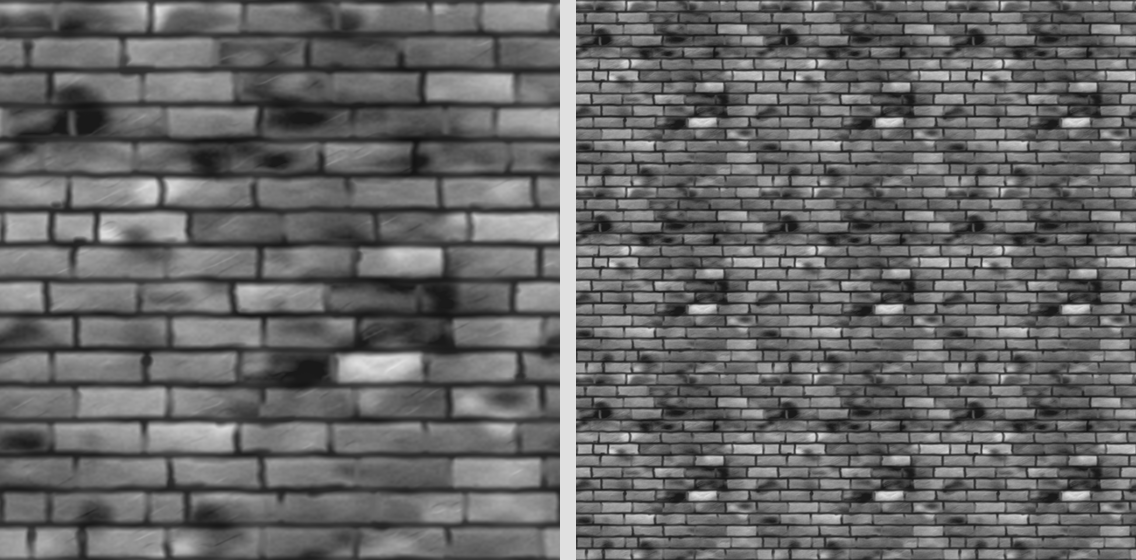
Left: one tile. Right: repeated 3 by 3.
Give the GLSL for this texture, as a Shadertoy shader.

```glsl
// Weathered grey brick wall: 16 courses of six bricks, some cut short, with soft dark joints.

const float COURSES = 16.0;
const float BRICKS = 6.0;
const float ASPECT = 2.667; // brick length in course heights

// Per course from the bottom: position of the first joint, in brick lengths.
const float firstJoint[16] = float[](5.80, 0.0, 0.82, 0.55, 0.81, 0.57, 0.83, 0.5,
                                     0.79, 0.03, 0.73, 0.45, 4.78, 0.53, 0.31, 4.61);
// Second cut where three short bricks fill two lengths; 0 means a regular course.
const float secondCut[16] = float[](1.08, 1.58, 0.0, 0.0, 0.0, 0.0, 0.0, 0.0,
                                    0.0, 1.0, 0.0, 0.0, 1.27, 0.0, 0.0, 1.3);

float hash(vec2 p) {
    return fract(sin(dot(p, vec2(127.1, 311.7))) * 43758.5453);
}

// Value noise that wraps after a whole number of cells.
float noise(vec2 p, vec2 period) {
    vec2 i = floor(p), f = fract(p);
    f = f * f * (3.0 - 2.0 * f);
    vec2 a = mod(i, period), b = mod(i + 1.0, period);
    return mix(mix(hash(a), hash(vec2(b.x, a.y)), f.x),
               mix(hash(vec2(a.x, b.y)), hash(b), f.x), f.y);
}

float fbm(vec2 uv, vec2 cells, int octaves) {
    float sum = 0.0, amp = 0.5, total = 0.0;
    for (int i = 0; i < octaves; i++) {
        sum += amp * noise(uv * cells + 0.37 * float(i), cells);
        total += amp;
        amp *= 0.55;
        cells *= 2.0;
    }
    return sum / total;
}

// Surface height: lumps plus sparse diagonal creases; integer shears keep it tiling.
float relief(vec2 uv) {
    vec2 along = vec2((uv.x + uv.y) * 24.0, (2.0 * uv.y - uv.x) * 32.0);
    float crease = noise(along, vec2(24.0, 32.0));
    float patches = smoothstep(0.45, 0.7, noise(uv * vec2(15.0, 22.0), vec2(15.0, 22.0)));
    return 0.7 * fbm(uv, vec2(24.0, 40.0), 3) + 0.4 * patches * smoothstep(0.2, 0.6, crease);
}

// Returns the left end and the width of the brick at u, in brick lengths.
vec2 brickSpan(float u, float cut) {
    if (cut == 0.0 || u >= 2.0) return vec2(floor(u), 1.0);
    if (u < 0.53) return vec2(0.0, 0.53);
    return u < cut ? vec2(0.53, cut - 0.53) : vec2(cut, 2.0 - cut);
}

void mainImage(out vec4 fragColor, in vec2 fragCoord) {
    vec2 uv = fragCoord / iResolution.xy;

    // Ragged outlines, with an occasional deeper chip
    vec2 wobble = vec2(fbm(uv, vec2(20.0, 32.0), 3), fbm(uv + 0.43, vec2(18.0, 24.0), 3)) - 0.5;
    vec2 p = uv + wobble * vec2(0.011, 0.007);
    float chip = smoothstep(0.78, 0.98, noise(uv * vec2(24.0, 32.0) + 0.6, vec2(24.0, 32.0)));

    // Brick layout
    float y = mod(p.y * COURSES, COURSES);
    int course = int(y) & 15;
    float u = mod(p.x * BRICKS - firstJoint[course], BRICKS);
    vec2 span = brickSpan(u, secondCut[course]);
    vec2 id = vec2(span.x, float(course));
    vec2 local = vec2((u - span.x - 0.5 * span.y) * ASPECT, fract(y) - 0.5);

    // Rounded box distance, in course heights
    vec2 q = abs(local) - vec2(0.5 * span.y * ASPECT, 0.5) + 0.19;
    float d = length(max(q, 0.0)) + min(max(q.x, q.y), 0.0) - 0.1 + 0.08 * chip;
    float face = smoothstep(0.1, -0.13, d);

    // Broad weathering, shared by bricks and joints
    float weather = 0.42 * (fbm(uv + 0.21, vec2(4.0, 5.0), 3) - 0.5);
    weather -= 0.3 * smoothstep(0.56, 0.85, fbm(uv + 0.11, vec2(8.0, 12.0), 2));
    weather += 0.24 * smoothstep(0.58, 0.85, fbm(uv + 0.83, vec2(8.0, 12.0), 2));

    // Tone of each brick, with a few pale and a few burnt ones
    float tone = 0.5 + weather + 0.15 * (hash(id + 3.1) - 0.5);
    tone += 0.17 * smoothstep(0.86, 0.95, hash(id + 7.7));
    float burnt = smoothstep(0.8, 0.9, hash(id + 15.3));
    tone -= burnt * (0.05 + 0.2 * smoothstep(0.3, 0.65, fbm(uv, vec2(12.0, 20.0), 2)));
    tone += 0.18 * (fbm(uv + 0.67, vec2(14.0, 24.0), 3) - 0.5);

    // Light from above on the relief and the rounded edges
    tone += 0.2 * (relief(uv) - relief(uv + vec2(-0.001, 0.003)));
    tone += 0.07 * local.y + 0.03 * smoothstep(-0.25, -0.1, d) * smoothstep(-0.3, 0.3, local.y);
    tone += 0.03 * (noise(uv * 160.0, vec2(160.0)) - 0.5);

    // Deep bed joints, shallower and uneven upright joints
    float bed = smoothstep(0.3, 0.46, abs(local.y));
    float fill = fbm(uv + 0.55, vec2(14.0, 20.0), 2);
    float upright = mix(0.17, 0.42, smoothstep(0.3, 0.7, fill));
    float mortar = mix(upright, 0.08 + 0.2 * fill, bed) + 0.25 * weather;

    float grey = mix(mortar, max(tone, 0.1), face);
    fragColor = vec4(vec3(clamp(grey, 0.0, 1.0)), 1.0);
}
```
